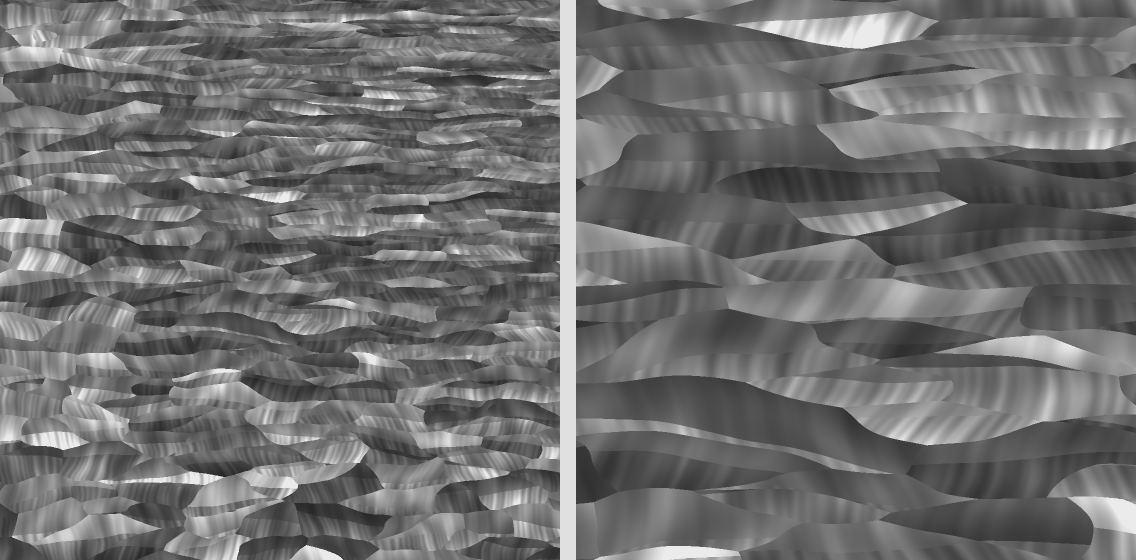
Left: the whole. Right: its middle third, enlarged.
Reproduce this texture procedurally as a WebGL 1 fragment shader.

```glsl
precision highp float;
// Grey slabs packed like broken slate: a stretched Voronoi pattern whose columns
// each have their own row density, finer towards the upper right. Every slab has
// its own tone, a fold line, a soft gradient and fine streaks across its length.

#define COLUMNS 9.0       // slab columns across the canvas
#define BASE_ROWS 19.0    // row density at the bottom edge
#define ROW_GROWTH 23.0   // extra density gained towards the upper right
#define STAGGER 0.85      // random shift of the slab centres
#define SLANT 0.75        // tilt of the slabs, in rows per column
#define WANDER 0.016      // large-scale bending of the rows
#define MEDIAN_GREY 0.41
#define CONTRAST 0.38
#define STREAKS 16.0      // fine streaks per column width

uniform vec2 u_resolution;

vec2 hash2(vec2 p) {
  vec3 h = fract(p.xyx * vec3(0.1031, 0.1030, 0.0973));
  h += dot(h, h.yzx + 33.33);
  return fract((h.xx + h.yz) * h.zy);
}

float gradientDot(vec2 corner, vec2 offset) {
  float angle = 6.2832 * hash2(corner).x;
  return dot(vec2(cos(angle), sin(angle)), offset);
}

// Gradient noise, roughly -0.7 to 0.7
float noise(vec2 p) {
  vec2 i = floor(p);
  vec2 f = p - i;
  vec2 s = f * f * f * (f * (f * 6.0 - 15.0) + 10.0);
  vec2 ex = vec2(1.0, 0.0);
  float low = mix(gradientDot(i, f), gradientDot(i + ex, f - ex), s.x);
  float high = mix(gradientDot(i + ex.yx, f - ex.yx), gradientDot(i + 1.0, f - 1.0), s.x);
  return mix(low, high, s.y);
}

// Height measured in rows of one column; left columns stay coarse
float rowCoordinate(float column, float y) {
  vec2 rnd = hash2(vec2(column, 71.0));
  float x = (column + 0.5) / COLUMNS + 0.25 * (rnd.x - 0.5);
  float growth = ROW_GROWTH * smoothstep(0.0, 0.65, x) + 4.0 * rnd.y;
  return y * (BASE_ROWS + growth * y);
}

// Tone of a slab at local position q, in standard deviations from the median
float slabTone(vec2 id, vec2 q) {
  vec2 tone = hash2(id + 13.7);
  vec2 fold = hash2(id + 41.3);
  vec2 lean = hash2(id + 87.9) - 0.5;
  float across = q.x + 0.35 * lean.x * q.y;

  // Two faces on either side of a fold line
  float line = 0.7 * (fold.x - 0.5) + 0.7 * lean.y * q.x;
  float face = step(line, q.y);
  float n = 2.2 * (tone.x - 0.5);
  n += (face - 0.5) * 2.4 * (fold.y - 0.5);

  // Gradient over the height and soft bands along the length
  n += 2.4 * (tone.y - 0.5) * q.y;
  n += 1.5 * noise(vec2(across * 3.0, q.y * 0.8) + 40.0 * tone);
  n += 0.7 * noise(vec2(across * 7.0, q.y * 0.4) + 60.0 * fold);

  // Fine streaks, strongest on the lower face
  float streak = noise(vec2(across * STREAKS, q.y * 0.25) + 90.0 * tone.yx);
  return n + streak * mix(1.1, 0.25, face);
}

float slate(vec2 p) {
  // Bend the rows, more strongly near the bottom
  float bend = noise(p * vec2(6.0, 5.0) + 3.0);
  float ripple = noise(p * vec2(17.0, 14.0) + 9.0);
  p.y += WANDER * (1.2 - 0.8 * p.y) * (bend + 0.35 * ripple);
  p.x += WANDER * 0.6 * noise(p * vec2(9.0, 24.0) + 21.0);

  // Nearest slab centre, each with its own slant, length and weight
  float nearest = 1e3;
  vec2 slabId = vec2(0.0);
  vec2 slabPos = vec2(0.0);
  float here = floor(p.x * COLUMNS);
  for (int i = -2; i <= 2; i++) {
    float column = here + float(i);
    float v = rowCoordinate(column, p.y);
    for (int j = -2; j <= 2; j++) {
      vec2 id = vec2(column, floor(v) + float(j));
      vec2 shift = hash2(id) - 0.5;
      vec2 shape = hash2(id + 157.0);
      vec2 q = vec2(p.x * COLUMNS, v) - id - 0.5 - STAGGER * shift;
      q.y -= SLANT * (shape.x - 0.5) * q.x;
      vec2 a = abs(q) * vec2(mix(0.65, 1.1, shape.y), 1.0);
      float d = pow(dot(a * a, a) + 1e-6, 1.0 / 3.0) + 0.3 * fract(shape.x * 7.0);
      if (d < nearest) {
        nearest = d;
        slabId = id;
        slabPos = q;
      }
    }
  }
  float calm = 1.0 - 0.2 * p.x * p.y;
  return MEDIAN_GREY * exp(CONTRAST * calm * slabTone(slabId, slabPos));
}

void main() {
  // Four samples per pixel smooth the slab edges
  float grey = 0.0;
  for (int i = 0; i < 2; i++) {
    for (int j = 0; j < 2; j++) {
      vec2 offset = vec2(float(i), float(j)) * 0.5 - 0.25;
      grey += 0.25 * slate((gl_FragCoord.xy + offset) / u_resolution);
    }
  }
  gl_FragColor = vec4(vec3(clamp(grey, 0.08, 0.92)), 1.0);
}
```
